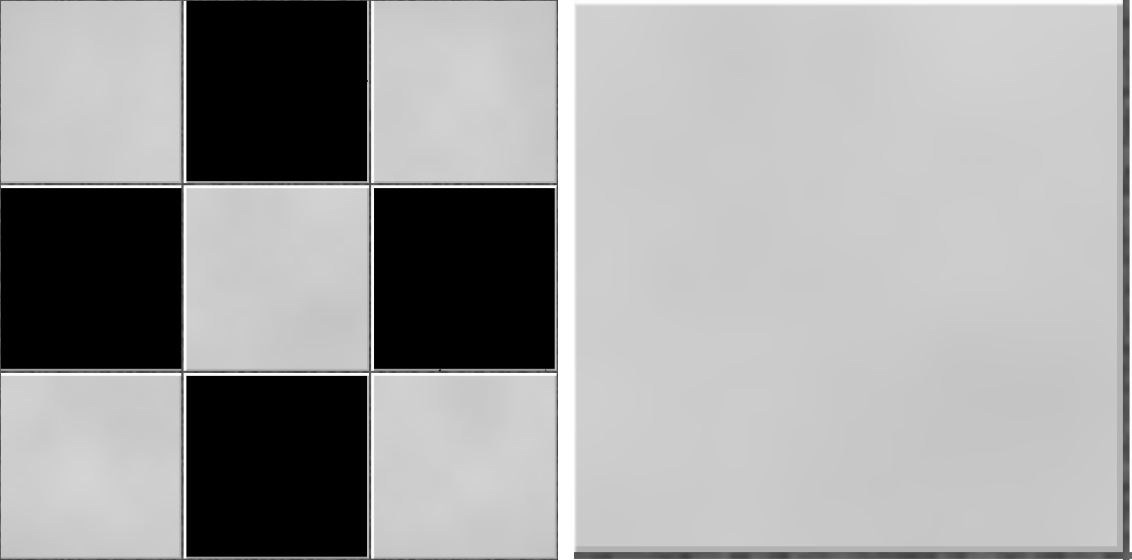
Left: the whole. Right: its middle third, enlarged.
This pattern is drawn by a Shadertoy shader. Its source:

```glsl
// Three by three checkerboard of glossy black and clouded grey ceramic tiles.
// Each tile is lit from the upper left: a white rim on its top and left sides,
// a grey bevel on its bottom and right sides, and dark worn grout between.

const vec3 GLAZE = vec3(0.80);
const vec3 BLACK = vec3(0.0);
const vec3 GROUT = vec3(0.33);
const vec3 SHINE = vec3(0.99);

// Tile joints, measured from the left and from the top
const vec2 JOINT_1 = vec2(0.3275, 0.3294);
const vec2 JOINT_2 = vec2(0.6637, 0.6645);

const float GROUT_BEFORE = 0.0015;  // grout on the top and left of a tile
const float GROUT_AFTER = 0.0025;   // grout on the bottom and right
const float RIM_END = 0.0066;
const float BEVEL_END = 0.0060;

float hash(vec2 p) {
    return fract(sin(dot(p, vec2(127.1, 311.7))) * 43758.5453);
}

// Value noise that wraps over a whole number of cells
float wrapNoise(vec2 uv, float cells) {
    vec2 p = uv * cells;
    vec2 i = floor(p);
    vec2 f = fract(p);
    f = f * f * (3.0 - 2.0 * f);
    vec2 lo = mod(i, cells);
    vec2 hi = mod(i + 1.0, cells);
    float a = mix(hash(lo), hash(vec2(hi.x, lo.y)), f.x);
    float b = mix(hash(vec2(lo.x, hi.y)), hash(hi), f.x);
    return mix(a, b, f.y);
}

// Soft clouding of the glaze, centred on zero
float clouds(vec2 uv) {
    float sum = 0.0;
    float weight = 0.5;
    float cells = 7.0;
    for (int k = 0; k < 4; k++) {
        sum += weight * (wrapNoise(uv, cells) - 0.5);
        cells *= 2.0;
        weight *= 0.45;
    }
    return sum;
}

// Smoothed coverage of the strip d < width
vec2 strip(vec2 d, float width, float aa) {
    return 1.0 - smoothstep(width - aa, width + aa, d);
}

float either(vec2 m) {
    return max(m.x, m.y);
}

void mainImage(out vec4 fragColor, in vec2 fragCoord) {
    vec2 uv = fragCoord / iResolution.xy;
    uv.y = 1.0 - uv.y;
    float aa = 0.6 / min(iResolution.x, iResolution.y);

    // Tile index and distances to its near and far sides
    vec2 past1 = step(JOINT_1, uv);
    vec2 past2 = step(JOINT_2, uv);
    vec2 id = past1 + past2;
    vec2 start = mix(JOINT_1 * past1, JOINT_2, past2);
    vec2 end = mix(mix(JOINT_1, JOINT_2, past1), vec2(1.0), past2);
    vec2 near = uv - start;
    vec2 far = end - uv;
    float dark = mod(id.x + id.y, 2.0);
    vec2 inner = step(0.5, id);  // the first row and column have no rim

    // Glaze
    vec3 col = mix(GLAZE + 0.09 * clouds(uv), BLACK, dark);

    // Lower right bevel, with a few chips on the black tiles
    float chip = dark * smoothstep(0.90, 0.95, wrapNoise(uv, 90.0));
    vec2 bevel = strip(far, BEVEL_END, aa) * (1.0 - chip);
    bevel.x *= mix(1.0, inner.x, dark);
    col = mix(col, vec3(mix(0.70, 0.62, dark)), bevel.y);
    col = mix(col, vec3(mix(0.70, 0.74, dark)), bevel.x);

    // Upper left rim, softer on the pale tiles
    float soft = mix(0.0015, aa, dark);
    vec2 rim = strip(near, RIM_END, soft) * inner;
    col = mix(col, SHINE, either(rim));

    // Grout with fine wear
    float wear = wrapNoise(uv, 170.0) - 0.5;
    vec2 grout = max(strip(near, GROUT_BEFORE, aa), strip(far, GROUT_AFTER, aa));
    col = mix(col, GROUT + 0.16 * wear, either(grout));

    fragColor = vec4(clamp(col, 0.0, 1.0), 1.0);
}
```
